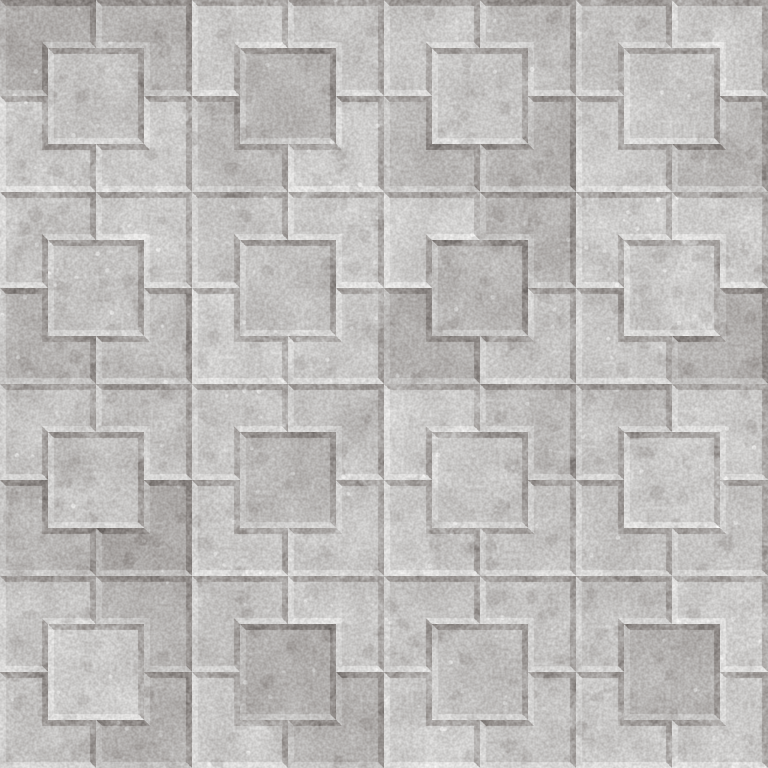
A WebGL 2 fragment shader for this pattern:

```glsl
#version 300 es
precision highp float;

uniform vec2 u_resolution;
out vec4 fragColor;

const float REPEATS = 4.0;
const float BEVEL = 0.031;       // bevel width, in cells
const float HALF_PLATE = 0.25;   // half side of the central square, in cells
const int AA = 3;

struct Tile {
  vec2 id;       // unique per stone
  vec2 normal;   // outward direction of the nearest edge
  float edge;    // distance to that edge, in cells
};

vec2 hash2(vec2 p) {
  vec3 q = fract(p.xyx * vec3(0.1031, 0.1030, 0.0973));
  q += dot(q, q.yzx + 33.33);
  return fract((q.xx + q.yz) * q.zy);
}

float gradientDot(vec2 corner, vec2 offset) {
  float angle = 6.2832 * hash2(corner).x;
  return dot(vec2(cos(angle), sin(angle)), offset);
}

float gradientNoise(vec2 p) {
  vec2 i = floor(p), f = fract(p);
  vec2 w = f * f * f * (f * (f * 6.0 - 15.0) + 10.0);
  vec2 e = vec2(1.0, 0.0);
  float low = mix(gradientDot(i, f), gradientDot(i + e, f - e), w.x);
  float high = mix(gradientDot(i + e.yx, f - e.yx), gradientDot(i + 1.0, f - 1.0), w.x);
  return 1.4 * mix(low, high, w.y);
}

float fbm(vec2 p, int octaves) {
  float sum = 0.0, amplitude = 0.5;
  for (int i = 0; i < octaves; i++) {
    sum += amplitude * gradientNoise(p);
    p = mat2(1.6, 1.2, -1.2, 1.6) * p + 17.3;
    amplitude *= 0.55;
  }
  return sum;
}

// Randomly placed soft discs; share is the fraction of grid squares in use
float spots(vec2 p, float share, float radius, float softness) {
  float cover = 0.0;
  for (int y = -1; y <= 1; y++) {
    for (int x = -1; x <= 1; x++) {
      vec2 square = floor(p) + vec2(x, y);
      vec2 pick = hash2(square + 71.0);
      float size = radius * mix(0.4, 1.0, pick.y);
      float d = length(p - square - hash2(square + 19.0));
      float disc = 1.0 - smoothstep(size - softness, size + softness, d);
      cover = max(cover, disc * step(pick.x, share) * mix(0.4, 1.0, pick.y));
    }
  }
  return cover;
}

vec2 dominantAxis(vec2 v) {
  return abs(v.x) > abs(v.y) ? vec2(sign(v.x), 0.0) : vec2(0.0, sign(v.y));
}

float boxReach(vec2 v) {
  return max(abs(v.x), abs(v.y));
}

// Central square plate, surrounded by four L-shaped stones
Tile findTile(vec2 p) {
  vec2 fromCentre = fract(p) - 0.5;
  float plate = boxReach(fromCentre) - HALF_PLATE;
  if (plate < 0.0) return Tile(floor(p) + 40.0, dominantAxis(fromCentre), -plate);
  vec2 inQuarter = fract(p * 2.0) - 0.5;
  float border = 0.5 * (0.5 - boxReach(inQuarter));
  vec2 id = floor(p * 2.0) + 7.0;
  if (plate < border) return Tile(id, -dominantAxis(fromCentre), plate);
  return Tile(id, dominantAxis(inQuarter), border);
}

float stoneTone(vec2 id) {
  vec2 h = hash2(id);
  return 0.778 + 0.045 * (h.x - 0.5) - 0.085 * smoothstep(0.62, 0.95, h.y);
}

// Light falls from the lower left
float bevelShade(vec2 n, float wear) {
  float lit = 0.06 * max(-n.x, 0.0) + 0.08 * max(-n.y, 0.0);
  float shadow = 0.125 * max(n.x, 0.0) + 0.145 * max(n.y, 0.0);
  return lit - shadow * (1.0 + wear);
}

float relief(vec2 p, float wear, float pixel) {
  Tile t = findTile(p);
  float slope = 1.0 - smoothstep(BEVEL - pixel, BEVEL + pixel, t.edge);
  return stoneTone(t.id) + slope * bevelShade(t.normal, wear);
}

// Clouds, pits, pale specks and grain, shifted for each stone
float weathering(vec2 uv, vec2 id) {
  vec2 p = uv + 3.0 * hash2(id + 5.0);
  vec2 warp = vec2(gradientNoise(p * 70.0), gradientNoise(p * 70.0 + 31.0));
  float clouds = 0.085 * fbm(p * 18.0, 4);
  float grain = 0.055 * gradientNoise(p * 190.0) + 0.05 * gradientNoise(p * 330.0);
  float blotches = 0.06 * spots(p * 44.0 + 0.22 * warp, 0.32, 0.42, 0.09);
  float specks = 0.09 * spots(p * 75.0, 0.06, 0.22, 0.08);
  float stain = smoothstep(0.12, 0.17, fbm(p * 9.0, 4)) * step(0.7, hash2(id + 23.0).x);
  return clouds + grain - blotches + specks - 0.03 * stain;
}

void main() {
  vec2 uv = gl_FragCoord.xy / u_resolution;
  float pixel = REPEATS / min(u_resolution.x, u_resolution.y);
  float wear = 1.1 * fbm(uv * 24.0, 4) + 0.5 * gradientNoise(uv * 170.0);
  float tone = 0.0;
  for (int i = 0; i < AA * AA; i++) {
    vec2 jitter = (vec2(i % AA, i / AA) + 0.5) / float(AA) - 0.5;
    tone += relief(REPEATS * (uv + jitter / u_resolution), wear, 0.5 * pixel);
  }
  tone = tone / float(AA * AA) + weathering(uv, findTile(uv * REPEATS).id);
  vec3 warmth = mix(vec3(0.015, -0.005, -0.015), vec3(0.003, 0.0, -0.004), smoothstep(0.5, 0.85, tone));
  fragColor = vec4(clamp(tone + warmth, 0.0, 1.0), 1.0);
}
```
